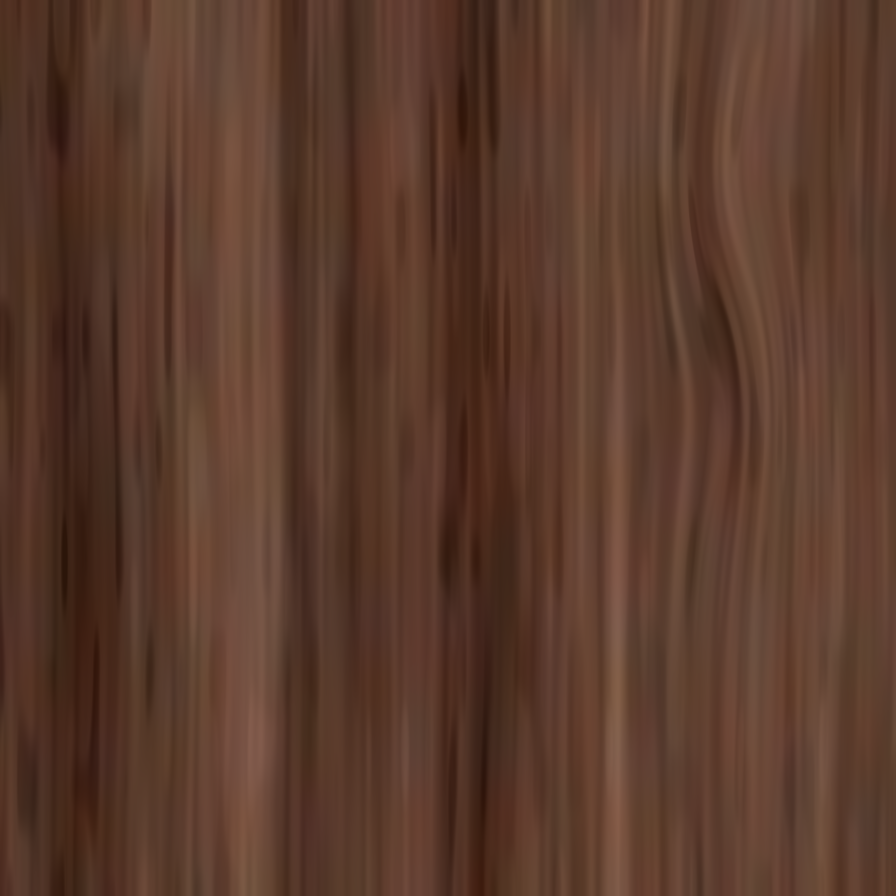
Write a WebGL 2 fragment shader that draws this texture.

```glsl
#version 300 es
precision highp float;

uniform vec2 u_resolution;
out vec4 fragColor;

float hash(ivec2 cell) {
    uvec2 q = uvec2(cell) * uvec2(1597u, 3571u);
    uint h = (q.x ^ (q.y << 7)) * 747796u + 28913u;
    h = (h ^ (h >> 15)) * 277803u;
    h = (h ^ (h >> 13)) * 668265u;
    return float((h ^ (h >> 16)) & 65535u) / 65535.0;
}

// Smooth value noise in the range -1 to 1
float noise(vec2 p) {
    ivec2 cell = ivec2(floor(p));
    vec2 f = fract(p);
    f = f * f * (3.0 - 2.0 * f);
    float low = mix(hash(cell), hash(cell + ivec2(1, 0)), f.x);
    float high = mix(hash(cell + ivec2(0, 1)), hash(cell + ivec2(1, 1)), f.x);
    return mix(low, high, f.y) * 2.0 - 1.0;
}

// Soft-edged vertical strip
float strip(float x, float left, float right, float soft) {
    return smoothstep(left - soft, left + soft, x)
         - smoothstep(right - soft, right + soft, x);
}

// Broad light and dark growth zones across the board
float boardTone(float x) {
    float tone = 0.31;
    tone -= 0.12 * strip(x, -0.1, 0.12, 0.03);
    tone += 0.10 * strip(x, 0.12, 0.21, 0.01);
    tone += 0.40 * strip(x, 0.21, 0.31, 0.006);
    tone -= 0.14 * strip(x, 0.49, 0.56, 0.02);
    tone += 0.22 * strip(x, 0.61, 0.76, 0.006);
    tone += 0.24 * strip(x, 0.675, 0.695, 0.005);
    tone += 0.13 * strip(x, 0.76, 0.82, 0.02);
    tone += 0.40 * strip(x, 0.82, 0.94, 0.025);
    tone += 0.12 * strip(x, 0.94, 1.1, 0.01);
    return tone;
}

void main() {
    vec2 uv = gl_FragCoord.xy / u_resolution;

    // Slanting figure on the right, faint wander elsewhere
    vec2 fromFigure = (uv - vec2(0.81, 0.68)) / vec2(0.07, 0.2);
    float figure = exp(-dot(fromFigure, fromFigure));
    vec2 grain = uv;
    grain.x += 0.3 * (uv.y - 0.68) * figure;
    grain.x += 0.003 * noise(uv * vec2(7.0, 3.0) + 20.0);

    // Long fibres, from broad to fine
    float tone = boardTone(grain.x);
    tone += 0.13 * noise(grain * vec2(14.0, 3.0) + 40.0);
    tone += 0.20 * noise(grain * vec2(48.0, 2.2) + 80.0);
    tone += 0.19 * noise(grain * vec2(100.0, 1.6) + 130.0);
    tone += 0.13 * noise(grain * vec2(165.0, 5.0) + 190.0);

    // Short dark pores, densest in the dark zones
    float poreZone = 0.35 + 0.5 * strip(grain.x, 0.46, 0.6, 0.03)
                   + 0.6 * strip(grain.x, -0.1, 0.2, 0.04) + 0.8 * figure;
    float pores = smoothstep(0.25, 0.8, noise(grain * vec2(85.0, 8.0) + 260.0));
    tone -= 0.36 * pores * poreZone;

    // Short pale flecks
    tone += 0.16 * smoothstep(0.35, 0.85, noise(grain * vec2(75.0, 6.0) + 330.0));

    vec3 color = mix(vec3(0.27, 0.16, 0.11), vec3(0.48, 0.34, 0.27), clamp(tone, -0.45, 1.2));

    // Patchy warm and cool tints
    float cool = noise(uv * vec2(26.0, 13.0) + 410.0);
    float red = noise(uv * vec2(32.0, 11.0) + 470.0)
              + 0.4 * strip(uv.x, 0.4, 0.6, 0.04);
    color += cool * vec3(-0.004, 0.003, 0.018);
    color += red * vec3(0.014, -0.007, -0.002);

    fragColor = vec4(clamp(color, 0.0, 1.0), 1.0);
}
```
